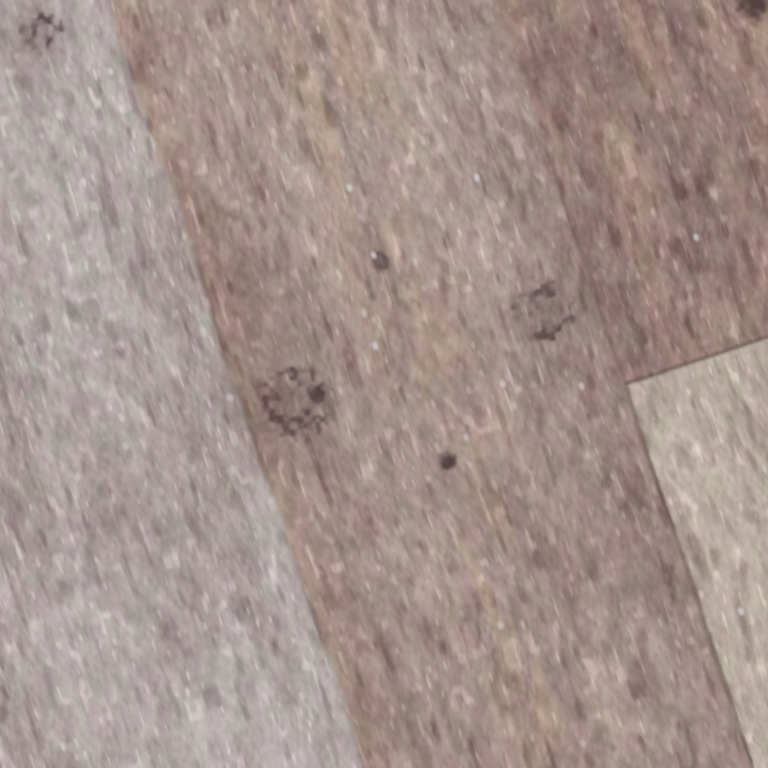
Write a Shadertoy shader that draws this texture.

```glsl
// Weathered wooden floor: a grey, a brown, a dark and a beige plank laid on a slant.
// Value noise stretched along the boards gives the grain; soft masks separate
// the planks, and knots, nail holes and pale specks are laid on top.

float hash(vec2 p) {
    return fract(sin(dot(p, vec2(127.1, 311.7))) * 43758.5453);
}

float noise(vec2 p) {
    vec2 i = floor(p), f = fract(p);
    f = f * f * (3.0 - 2.0 * f);
    return mix(mix(hash(i), hash(i + vec2(1, 0)), f.x),
               mix(hash(i + vec2(0, 1)), hash(i + vec2(1, 1)), f.x), f.y);
}

float fbm(vec2 p) {
    float sum = 0.0, amp = 0.53;
    for (int i = 0; i < 3; i++) {
        sum += amp * noise(p);
        p = p * 2.03 + 17.3;
        amp *= 0.57;
    }
    return sum;
}

// Gaussian bump, used for lines and bands
float band(float x, float width) {
    return exp(-x * x / (width * width));
}

// Stains, rings and holes: xy centre, z radius, w is 0 for a ring and 1 for a hole
vec3 addKnots(vec3 col, vec2 uv) {
    vec4 knots[7] = vec4[7](
        vec4(0.710, 0.595, 0.036, 0.0), vec4(0.385, 0.475, 0.044, 0.0),
        vec4(0.055, 0.960, 0.027, 0.0), vec4(0.582, 0.397, 0.014, 1.0),
        vec4(0.412, 0.487, 0.013, 0.7), vec4(0.980, 0.996, 0.022, 0.9),
        vec4(0.495, 0.660, 0.014, 0.35));
    float wobble = noise(uv * 75.0) + noise(uv * 150.0) - 1.0;
    float mottle = noise(uv * 110.0 + 5.0);
    for (int i = 0; i < 7; i++) {
        vec4 k = knots[i];
        float d = length(uv - k.xy) / k.z + 0.4 * wobble;
        float ring = band(d - 0.7, 0.3) * smoothstep(0.15, 0.9, mottle);
        float stain = 0.24 * exp(-0.5 * d * d);
        float hole = smoothstep(1.2, 0.35, d) * (0.65 + 0.4 * mottle);
        float dark = mix(0.6 * ring + stain, 0.9 * hole + 0.4 * stain, k.w);
        col = mix(col, vec3(0.30, 0.23, 0.24), min(dark, 0.9));
    }
    return col;
}

// Sparse pale specks, one per chosen grid cell
float specks(vec2 p) {
    vec2 cell = floor(p * 20.0);
    vec2 spot = 0.2 + 0.6 * vec2(hash(cell + 3.1), hash(cell + 8.7));
    float d = length((fract(p * 20.0) - spot) * vec2(1.0, 0.7)) / 20.0;
    return smoothstep(0.006, 0.001, d) * smoothstep(0.92, 1.0, hash(cell));
}

void mainImage(out vec4 fragColor, in vec2 fragCoord) {
    vec2 uv = fragCoord / iResolution.xy;

    // Board coordinates: x across the grain, y along it
    vec2 board = vec2(dot(uv, vec2(0.949, 0.316)), dot(uv, vec2(-0.316, 0.949)));
    vec2 bent = board;
    bent.x += 0.022 * (noise(board * vec2(9.0, 4.0)) - 0.5);

    // Grain layers from broad to fine
    float cloud = fbm(bent * vec2(8.0, 4.0) + 2.7);
    float streak = fbm(bent * vec2(36.0, 8.0) + 5.1);
    float fine = fbm(bent * vec2(92.0, 40.0) + 9.4);
    float crisp = noise(bent * vec2(210.0, 105.0) + 23.0);
    float pores = smoothstep(0.60, 0.95, noise(bent * vec2(100.0, 30.0) + 31.0));
    float glints = smoothstep(0.68, 0.98, noise(bent * vec2(150.0, 55.0) + 47.0));

    // Signed distances to the two seams and the butt joint
    float waver = 0.007 * (noise(vec2(board.y * 14.0, 1.0)) - 0.5);
    float ragged = 0.016 * (fine - 0.5);
    float leftSeam = board.x - 0.451 + waver;
    float rightSeam = board.x - 0.930 + 0.4 * waver;
    float joint = board.y - 0.217;

    // Plank colours
    vec3 grey = mix(vec3(0.635, 0.580, 0.570), vec3(0.695, 0.660, 0.650),
                    smoothstep(0.25, 0.60, 0.7 * cloud + 0.3 * streak));
    vec3 brown = mix(vec3(0.590, 0.508, 0.490), vec3(0.672, 0.602, 0.578),
                     smoothstep(0.22, 0.72, 0.5 * cloud + 0.5 * streak));
    float gold = band(board.x - 0.695, 0.075) * smoothstep(0.35, 0.65, streak);
    brown = mix(brown, vec3(0.69, 0.59, 0.495), 0.55 * gold);
    float rust = exp(-max(leftSeam, 0.0) / 0.045);
    brown = mix(brown, vec3(0.595, 0.480, 0.425), 0.6 * rust);
    brown = mix(brown, vec3(0.57, 0.475, 0.45), 0.4 * exp(min(rightSeam, 0.0) / 0.05));
    vec3 umber = mix(vec3(0.540, 0.450, 0.440), vec3(0.625, 0.525, 0.475),
                     smoothstep(0.25, 0.72, 0.3 * cloud + 0.7 * streak));
    vec3 beige = mix(vec3(0.62, 0.565, 0.525), vec3(0.715, 0.665, 0.620), smoothstep(0.25, 0.55, streak));

    // Lay the planks side by side; the older seams are ragged and soft
    vec3 col = mix(grey, brown, smoothstep(-0.010, 0.010, leftSeam + ragged));
    vec3 rightPlank = mix(beige, umber, smoothstep(-0.004, 0.004, joint));
    float onRight = smoothstep(-0.004, 0.004, rightSeam);
    col = mix(col, rightPlank, onRight);

    // Fine relief, pores, glints and a faint shift of hue
    col += 0.17 * (fine - 0.48) + 0.065 * (crisp - 0.5) + 0.02 * (streak - 0.5);
    col -= 0.085 * pores * vec3(0.95, 1.0, 0.95);
    col += 0.09 * glints + 0.006;
    col += 0.028 * (noise(bent * vec2(75.0, 45.0) + 63.0) - 0.5) * vec3(0.8, -0.6, 0.5);

    // Dark gaps, worn away in places
    float worn = smoothstep(0.35, 0.8, noise(vec2(board.y * 21.0, 6.0)));
    float gap = 0.38 * worn * band(leftSeam + 0.4 * ragged, 0.0045);
    float belowJoint = smoothstep(0.01, -0.01, joint);
    gap += mix(0.3 * worn, 0.35 + 0.3 * worn, belowJoint) * band(rightSeam + 0.15 * ragged, 0.0035);
    gap += 0.5 * onRight * band(joint + 0.1 * ragged, 0.0032);
    col = mix(col, vec3(0.33, 0.26, 0.24), min(gap, 0.7));

    col = addKnots(col, uv);
    col = mix(col, vec3(0.84, 0.83, 0.84), 0.75 * specks(board));
    fragColor = vec4(clamp(col, 0.0, 1.0), 1.0);
}
```
